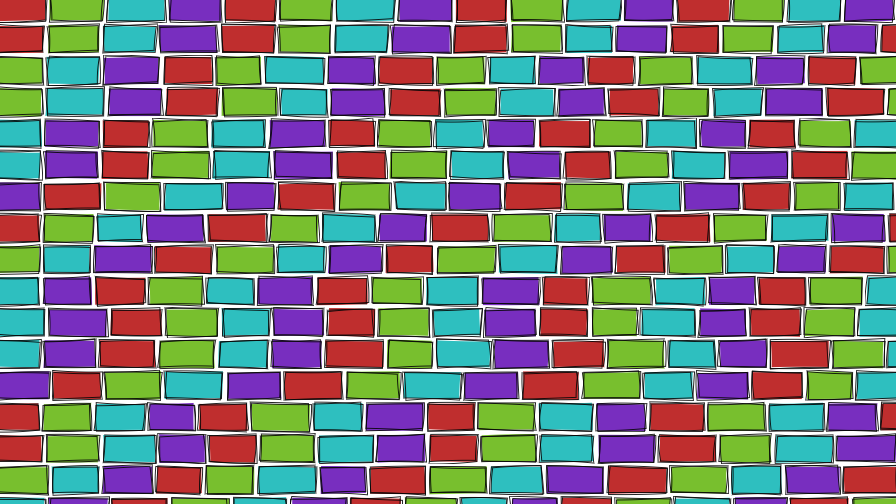
Give the GLSL for this pattern, as a Shadertoy shader.

```glsl
const float ROWS = 16.0;
const float ROW_SHIFT = 0.26;
const float GAP = 0.0095;
const float PEN_WIDTH = 0.0019;

// Colour step of the leftmost brick in each row, counted from the top
const int ROW_START[17] = int[17](0, 0, 1, 1, 2, 2, 3, 4, 5, 6, 6, 6, 7, 8, 8, 9, 10);

vec4 hash4(vec3 p) {
    vec4 q = fract(p.xyzx * vec4(0.1031, 0.1030, 0.0973, 0.1099));
    q += dot(q, q.wzxy + 33.33);
    return fract((q.xxyz + q.yzzw) * q.zywx);
}

vec3 brickColor(int index) {
    int k = index % 4;
    if (k == 0) return vec3(0.75, 0.18, 0.18);
    if (k == 1) return vec3(0.47, 0.75, 0.18);
    if (k == 2) return vec3(0.18, 0.75, 0.75);
    return vec3(0.47, 0.18, 0.75);
}

// Distance to a box whose four sides are shifted, tilted and bowed by hand
float sketchBox(vec2 p, vec2 halfSize, vec3 seed, float wobble) {
    vec4 shift = hash4(seed) - 0.5;
    vec4 tilt = hash4(seed + 17.3) - 0.5;
    vec4 bow = hash4(seed + 41.7) - 0.5;
    vec4 along = (p / halfSize).yyxx;
    vec4 offset = wobble * (0.6 * shift + 0.7 * tilt * along + 0.4 * bow * (1.0 - along * along));
    vec4 d = vec4(-p.x, p.x, -p.y, p.y) - halfSize.xxyy - offset;
    return max(max(d.x, d.y), max(d.z, d.w));
}

float coverage(float d, float pixel) {
    return clamp(0.5 - d / pixel, 0.0, 1.0);
}

// Walks along a row of uneven bricks: left joint, right joint, step
vec3 findBrick(float x, float row) {
    float left = -0.012;
    float right = mix(0.082, 0.104, hash4(vec3(row, 3.0, 7.0)).x);
    float brick = 0.0;
    for (int i = 0; i < 32; i++) {
        if (x < right) break;
        brick += 1.0;
        left = right;
        right += mix(0.097, 0.125, hash4(vec3(brick, row, 5.0)).y);
    }
    return vec3(left, right, brick);
}

void mainImage(out vec4 fragColor, in vec2 fragCoord) {
    vec2 uv = fragCoord / iResolution.y;
    float pixel = 1.0 / iResolution.y;

    // Brick layout
    float v = (1.0 - uv.y) * ROWS + ROW_SHIFT;
    float row = floor(v);
    vec3 brick = findBrick(uv.x, row);
    vec2 p = vec2(uv.x - 0.5 * (brick.x + brick.y), (0.5 - fract(v)) / ROWS);
    vec2 halfSize = 0.5 * (vec2(brick.y - brick.x, 1.0 / ROWS) - GAP);
    vec3 seed = vec3(brick.z, row, 1.0);

    // Flat fill
    int index = ROW_START[clamp(int(row), 0, 16)] + int(brick.z);
    float fill = sketchBox(p, halfSize, seed, 0.004);
    vec3 color = mix(vec3(1.0), brickColor(index), coverage(fill, pixel));

    // Loose pen outlines
    for (int i = 0; i < 2; i++) {
        vec3 penSeed = seed + vec3(0.0, 0.0, 9.0 + 13.0 * float(i));
        float outline = sketchBox(p, halfSize, penSeed, 0.0075);
        float ink = coverage(abs(outline) - 0.5 * PEN_WIDTH, pixel);
        color = mix(color, vec3(0.02), 0.9 * ink);
    }

    fragColor = vec4(color, 1.0);
}
```
